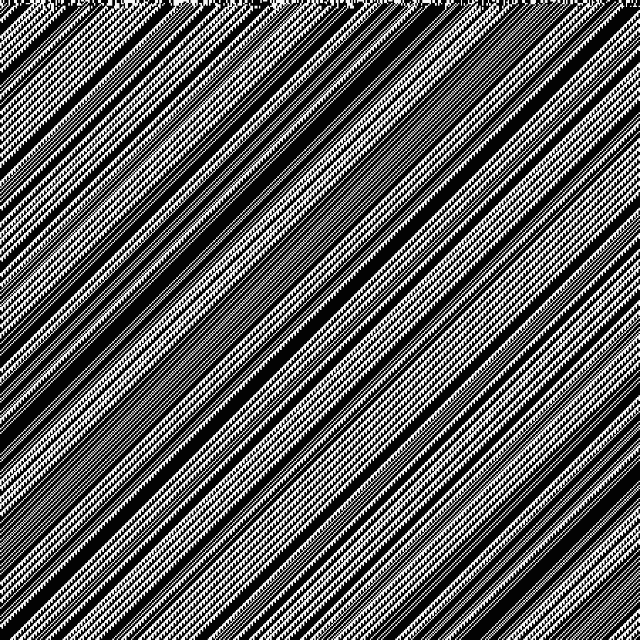
Write a WebGL 1 fragment shader that draws this pattern.

```glsl
precision highp float;
// Cellular-automaton weave: toothed and thin white diagonals drifting over black.

uniform vec2 u_resolution;

const vec2 GRID = vec2(450.0);           // cells across and down
const float SLOT_CELLS = 6.0;            // cells per diagonal slot
const float SLOT_COUNT = 78.0;           // slots before the sequence wraps
const float TOOTH_CHANCE = 0.58;
const float THIN_CHANCE = 0.36;
const float RAGGED_ROWS = 6.0;           // depth of the unsettled top edge
const float FOOTPRINT = 0.65;            // filter width in output pixels
const float SEED = 17.3;
const vec3 DARK = vec3(0.01);
const vec3 LIGHT = vec3(0.97);

// Slot ranges with a fixed character: first and last slot.
const vec2 DENSE_BAND = vec2(13.0, 18.0);
const vec2 STRIPED_BAND = vec2(36.0, 38.0);
const vec2 THIN_BAND = vec2(45.0, 48.0);
const vec2 WIDE_GAP = vec2(74.0, 75.0);
const vec2 MIDDLE_GAP = vec2(51.0, 52.0);
const vec2 NARROW_GAP = vec2(9.0, 9.0);
const vec2 EDGE_GAP = vec2(20.0, 20.0);

const int SAMPLES = 4;

float hash(vec2 p) {
    return fract(sin(dot(p, vec2(127.1, 311.7)) + SEED) * 43758.5453);
}

bool inRange(float slot, vec2 range) {
    return slot >= range.x && slot <= range.y;
}

// Two solid cells with a fringe that alternates from row to row.
float toothedLine(float k, float parity) {
    if (k == 0.0 || k == 1.0) return 1.0;
    if (k == 2.0) return parity;
    if (k == 3.0) return 1.0 - parity;
    return 0.0;
}

// One single-cell line, sometimes with a companion.
float thinLine(float k, float paired) {
    return (k == 0.0 || (k == 3.0 && paired > 0.5)) ? 1.0 : 0.0;
}

// Settled state: depends only on the diagonal and the row parity.
float diagonals(vec2 cell) {
    float diagonal = cell.x + cell.y + 0.5;
    float slot = mod(floor(diagonal / SLOT_CELLS), SLOT_COUNT);
    float local = floor(mod(diagonal, SLOT_CELLS));
    float parity = floor(mod(cell.y + 0.5, 2.0));

    if (inRange(slot, DENSE_BAND) || inRange(slot, STRIPED_BAND)) {
        return toothedLine(local, parity);
    }
    if (inRange(slot, WIDE_GAP) || inRange(slot, MIDDLE_GAP)
        || inRange(slot, NARROW_GAP) || inRange(slot, EDGE_GAP)) return 0.0;

    float kind = hash(vec2(slot, 1.0));
    float k = local - floor(2.0 * hash(vec2(slot, 2.0)));
    float phase = step(0.5, hash(vec2(slot, 3.0)));
    if (inRange(slot, THIN_BAND)) return thinLine(k, phase);
    if (kind < TOOTH_CHANCE) return toothedLine(k, abs(parity - phase));
    if (kind < TOOTH_CHANCE + THIN_CHANCE) return thinLine(k, phase);
    return 0.0;
}

// Random starting rows give way to the settled diagonals.
float cellState(vec2 cell) {
    float depth = RAGGED_ROWS * hash(vec2(floor(cell.x / 3.0), 5.0));
    if (cell.y < depth) {
        return step(0.5, hash(vec2(cell.x, floor(cell.y / 2.0) + 9.0)));
    }
    return diagonals(cell);
}

void main() {
    // Box filter over the output pixel.
    float coverage = 0.0;
    for (int j = 0; j < SAMPLES; j++) {
        for (int i = 0; i < SAMPLES; i++) {
            vec2 offset = (vec2(float(i), float(j)) + 0.5) / float(SAMPLES) - 0.5;
            vec2 uv = (gl_FragCoord.xy + offset * FOOTPRINT) / u_resolution;
            coverage += cellState(floor(vec2(uv.x, 1.0 - uv.y) * GRID));
        }
    }
    coverage /= float(SAMPLES * SAMPLES);
    gl_FragColor = vec4(mix(DARK, LIGHT, coverage), 1.0);
}
```
